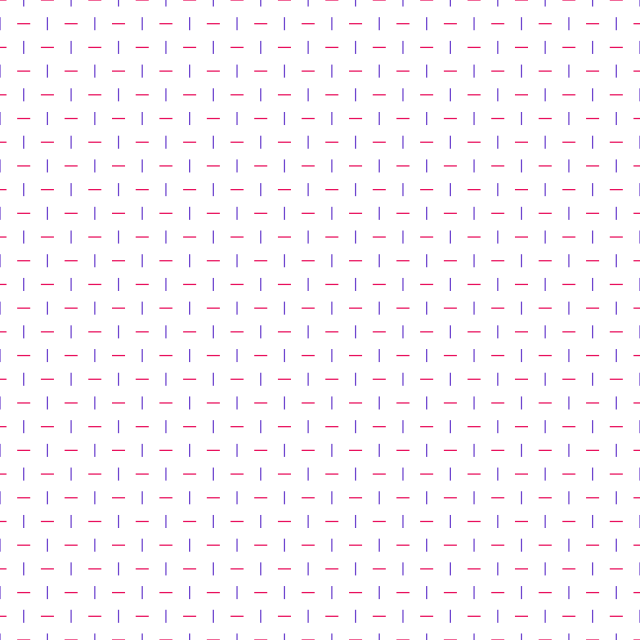
Write a Shadertoy shader that draws this pattern.

```glsl
// Checkerboard weave of short red horizontal and violet vertical dashes on white.
#define CELLS 27.0
#define DASH_LENGTH 0.55
#define DASH_WIDTH 0.053
#define PAPER vec3(1.0)
#define RED vec3(0.91, 0.06, 0.36)
#define VIOLET vec3(0.43, 0.27, 0.81)

// Fraction of a pixel-sized box at p covered by a centred rectangle
float boxCoverage(vec2 p, vec2 halfSize, float pixel) {
    vec2 low = max(p - 0.5 * pixel, -halfSize);
    vec2 high = min(p + 0.5 * pixel, halfSize);
    vec2 overlap = max(high - low, 0.0) / pixel;
    return overlap.x * overlap.y;
}

void mainImage(out vec4 fragColor, in vec2 fragCoord) {
    // Lattice coordinates measured from the top left corner
    float pixel = CELLS / iResolution.y;
    vec2 grid = vec2(fragCoord.x, iResolution.y - fragCoord.y) * pixel;
    vec2 node = floor(grid + 0.5);
    vec2 local = grid - node;

    // Dash direction and colour alternate with lattice parity
    bool upright = mod(node.x + node.y, 2.0) > 0.5;
    vec2 along = upright ? local.yx : local;
    vec3 ink = upright ? VIOLET : RED;

    float coverage = boxCoverage(along, 0.5 * vec2(DASH_LENGTH, DASH_WIDTH), pixel);
    fragColor = vec4(mix(PAPER, ink, coverage), 1.0);
}
```
